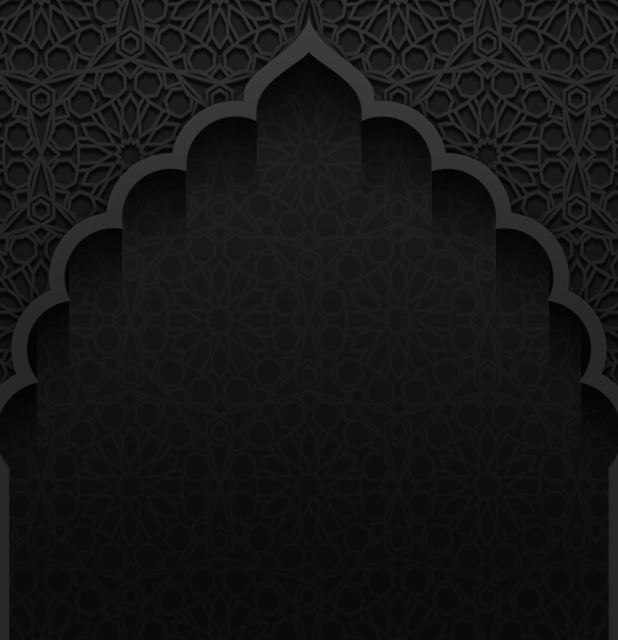
Reproduce this background procedurally as a Shadertoy shader.

```glsl
// Dark scalloped arch with a pointed crown, set in a carved twelve-fold star lattice.
const float PI = 3.14159265;
const float ROOT3 = 1.7320508;
const vec2 STAR_CELL = vec2(0.1395, 0.1498); // half spacing of the stars, slightly tall
const float FIRST_STAR = 0.241;              // depth of the star below the crown
const float FRAME_WIDTH = 0.0245;
// Scallops of one side: centre x, centre depth, radius, x of the inner cusp
const vec4 LOBES[5] = vec4[5](
    vec4(0.1146, 0.2591, 0.077, 0.0820), vec4(0.2161, 0.3398, 0.076, 0.1927),
    vec4(0.3047, 0.4336, 0.077, 0.2917), vec4(0.3646, 0.5456, 0.076, 0.3750),
    vec4(0.4076, 0.6771, 0.081, 0.4245));

float fill(float dist, float blur) {
    return 1.0 - smoothstep(-blur, blur, dist);
}

float segment(vec2 p, vec2 a, vec2 b) {
    vec2 ab = b - a;
    return length(p - a - ab * clamp(dot(p - a, ab) / dot(ab, ab), 0.0, 1.0));
}

// Outline of a regular polygon; facing is the angle of one side
float polygonLine(vec2 p, float sides, float apothem, float facing) {
    float wedge = 2.0 * PI / sides;
    float angle = mod(atan(p.y, p.x) - facing + 0.5 * wedge, wedge) - 0.5 * wedge;
    return abs(length(p) * cos(angle) - apothem);
}

vec2 polar(float radius, float angle) {
    return radius * vec2(cos(angle), sin(angle));
}

// Distance to the lattice lines, where neighbouring stars are 2 apart
float starLattice(vec2 p) {
    vec2 period = vec2(2.0, 2.0 * ROOT3);
    vec2 evenRow = mod(p + 0.5 * period, period) - 0.5 * period;
    vec2 oddRow = mod(p, period) - 0.5 * period;
    vec2 local = dot(evenRow, evenRow) < dot(oddRow, oddRow) ? evenRow : oddRow;
    // Fold into one wedge of 30 degrees, then into a half petal of 15
    float radius = length(local);
    float angle = abs(mod(atan(local.y, local.x) + PI / 6.0, PI / 3.0) - PI / 6.0);
    float middle = PI / 12.0;
    bool leaf = angle > middle;
    vec2 q = polar(radius, angle);
    vec2 h = polar(radius, leaf ? PI / 6.0 - angle : angle);
    // Core star and petals
    vec2 shoulder = vec2(0.36, 0.085);
    vec2 corner = vec2(leaf ? 0.49 : 0.58, 0.09);
    float d = segment(h, vec2(0.17, 0.0), polar(0.12, middle));
    d = min(d, segment(h, vec2(0.21, 0.0), shoulder));
    d = min(d, segment(h, shoulder, corner));
    d = min(d, segment(h, corner, vec2(leaf ? 0.62 : 0.58, 0.0)));
    // Heptagons and the links between them
    d = min(d, polygonLine(q - polar(0.77, middle), 7.0, 0.14, middle));
    d = min(d, segment(h, corner, polar(0.625, middle)));
    d = min(d, segment(h, vec2(0.80, 0.0), vec2(0.93, 0.11)));
    // Nested hexagons and long kites
    vec2 hub = q - vec2(1.0, 1.0 / ROOT3);
    vec2 crossing = vec2(1.0, 0.0);
    vec2 bend = vec2(0.86, 0.25);
    d = min(d, polygonLine(hub, 6.0, 0.082, 0.0));
    d = min(d, polygonLine(hub, 6.0, 0.142, 0.0));
    d = min(d, segment(q, crossing, vec2(0.866, 0.5)));
    d = min(d, segment(q, crossing, bend));
    return min(d, segment(q, bend, vec2(0.86, 0.5)));
}

float latticeLine(vec2 p, float halfWidth, float blur) {
    vec2 cell = vec2(p.x, p.y - FIRST_STAR) / STAR_CELL;
    return fill(starLattice(cell) * STAR_CELL.x - halfWidth, blur);
}

// Pointed crown: tip depth, height, half width and two curve powers
float crown(vec2 p, float tip, float height, float width, vec2 curve) {
    float t = clamp((p.y - tip) / height, 0.0, 1.0);
    float halfWidth = width * (1.0 - pow(1.0 - pow(t, curve.x), curve.y));
    return max((p.x - halfWidth) * 0.75, tip - p.y);
}

// Distance to the scalloped opening, and depth below the top of its column
vec2 scallops(vec2 p) {
    float d = 1.0, top = 0.10;
    for (int i = 0; i < 5; i++) {
        vec4 lobe = LOBES[i];
        float body = max(p.x - lobe.x - 0.75 * lobe.z, lobe.y - p.y);
        d = min(d, min(body, length(p - lobe.xy) - lobe.z));
        if (p.x > lobe.w) top = lobe.y - lobe.z;
    }
    return vec2(d, p.y - top);
}

void mainImage(out vec4 fragColor, in vec2 fragCoord) {
    float pixel = 1.0 / iResolution.y;
    vec2 p = (fragCoord - 0.5 * iResolution.xy) * pixel;
    p = vec2(abs(p.x), 0.5 - p.y); // mirrored x, depth from the top
    vec2 lobes = scallops(p);
    float opening = min(lobes.x, crown(p, 0.081, 0.098, 0.082, vec2(1.3, 2.6)));
    float frame = min(lobes.x - FRAME_WIDTH, crown(p, 0.013, 0.137, 0.1016, vec2(2.4, 2.5)));
    // Carved wall with drop shadows
    float ridge = latticeLine(p, 0.0027, pixel);
    float dropShadow = latticeLine(p - vec2(0.0, 0.007), 0.004, 0.004);
    float wallLight = mix(1.08, 0.78, smoothstep(0.05, 0.6, p.y)) * (1.0 - 0.35 * p.x);
    float wall = mix(mix(0.115, 0.035, dropShadow), 0.185, ridge) * wallLight;
    wall *= 1.0 - 0.35 * exp(-max(frame, 0.0) * 90.0);
    // Frame, brighter toward the crown and along its rim
    float metal = mix(0.235, 0.155, smoothstep(0.0, 0.6, p.y)) + 0.018 * exp(-abs(frame) * 450.0);
    // Recessed panel with stepped shade below each scallop
    float panel = mix(0.103, 0.040, smoothstep(0.2, 0.95, p.y));
    panel += latticeLine(p, 0.0024, 1.2 * pixel) * mix(0.030, 0.018, p.y);
    float shade = smoothstep(-0.01, 0.15, lobes.y);
    float edgeShade = smoothstep(0.0, 0.045, -opening);
    panel *= mix(0.28, 1.0, shade) * mix(0.65, 1.0, max(edgeShade, shade));
    float tone = mix(mix(wall, metal, fill(frame, pixel)), panel, fill(opening, pixel));
    fragColor = vec4(tone * vec3(1.0, 1.0, 0.98), 1.0);
}
```
